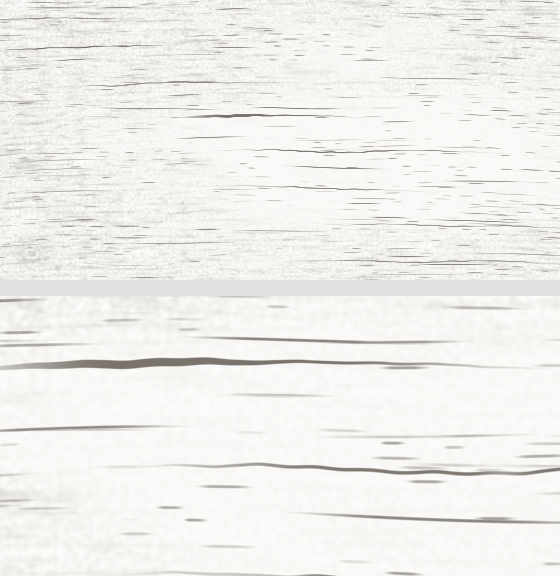
Top, the full canvas; bottom, a detail of the centre.
This texture is drawn by a WebGL 2 fragment shader. Its source:

```glsl
#version 300 es
precision highp float;

uniform vec2 u_resolution;
out vec4 fragColor;

float hash(vec2 p) {
    vec3 h = fract(p.xyx * 0.1031);
    h += dot(h, h.yzx + 33.33);
    return fract((h.x + h.y) * h.z);
}

float gradientDot(vec2 cell, vec2 offset) {
    float angle = 6.2832 * hash(cell);
    return dot(vec2(cos(angle), sin(angle)), offset);
}

float noise(vec2 p) {
    vec2 i = floor(p), f = p - i;
    vec2 u = f * f * f * (f * (f * 6.0 - 15.0) + 10.0);
    vec2 e = vec2(1.0, 0.0);
    return mix(mix(gradientDot(i, f), gradientDot(i + e, f - e), u.x),
               mix(gradientDot(i + e.yx, f - e.yx), gradientDot(i + 1.0, f - 1.0), u.x), u.y);
}

float fbm(vec2 p) {
    float sum = 0.0, amp = 1.0;
    for (int i = 0; i < 4; i++) {
        sum += amp * noise(p);
        p = p * 2.03 + 17.3;
        amp *= 0.5;
    }
    return sum;
}

// Tapered slit: t runs 0..1 along its length, d is the distance across
float slit(float t, float d, float width) {
    float taper = smoothstep(0.0, 0.3, t) * (1.0 - smoothstep(0.6, 1.0, t));
    float soft = max(0.0022, 0.7 / u_resolution.y);
    return taper * (1.0 - smoothstep(width * taper, width * taper + soft, abs(d)));
}

// One short slit per cell, with each row shifted at random
float shortCracks(vec2 p, vec2 cell, float density, float seed) {
    vec2 q = p / cell;
    q.x += 17.0 * hash(vec2(floor(q.y), seed));
    vec2 id = floor(q) + seed * 7.0, f = fract(q);
    float len = mix(0.35, 0.95, hash(id + 3.1));
    float start = (1.0 - len) * hash(id + 5.7);
    float across = (f.y - mix(0.3, 0.7, hash(id + 9.2))) * cell.y;
    float tilt = (hash(id + 12.4) - 0.5) * 0.04 * (f.x - 0.5) * cell.x;
    float present = smoothstep(0.0, 0.12, density - hash(id));
    return present * mix(0.3, 1.0, hash(id + 21.0)) * slit((f.x - start) / len, across + tilt, 0.0006);
}

// Long splits, one per band, starting further left towards the top
float longCracks(vec2 p) {
    float ink = 0.0;
    for (int i = 0; i < 8; i++) {
        float k = float(i), r = hash(vec2(k, 41.0));
        float y = 0.07 + 0.125 * k + 0.03 * (r - 0.5);
        float start = 1.2 - 1.4 * y + 0.4 * (hash(vec2(k, 8.0)) - 0.5);
        float len = mix(0.65, 1.3, hash(vec2(k, 23.0)));
        float wobble = 0.014 * noise(vec2(p.x * 3.0, k * 5.3)) + 0.004 * noise(vec2(p.x * 19.0, k * 3.7));
        float main = exp(-3.0 * (k - 4.0) * (k - 4.0));
        float width = 0.0008 + 0.0035 * main * (1.0 - smoothstep(0.35, 0.6, (p.x - start) / len));
        float broken = smoothstep(-0.4, 0.15, noise(vec2(p.x * 9.0, k * 7.9)));
        float line = slit((p.x - start) / len, p.y - y - wobble, width);
        ink = max(ink, line * mix(0.4 + 0.6 * main, 1.0, broken) * mix(0.65, 1.0, r));
    }
    return ink;
}

float knot(vec2 p, vec2 center, vec2 radius) {
    vec2 d = (p - center) / radius;
    float l = length(d) + 0.35 * noise(d * 2.0 + 4.0);
    float rings = 0.5 + 0.5 * sin(l * 15.0);
    return exp(-1.3 * l * l) * (0.035 + 0.09 * rings * rings);
}

void main() {
    vec2 p = gl_FragCoord.xy / u_resolution.y;

    // Grain bends gently across the board
    vec2 q = p;
    q.y -= 0.018 * sin(1.6 * p.x) - 0.009 + 0.018 * noise(p * vec2(1.5, 4.0));

    // Worn grey rim around a whiter painted area
    float reach = length((p - vec2(1.35, 0.45)) * vec2(0.85, 1.9));
    float grey = smoothstep(0.25, 1.1, reach + 0.45 * fbm(p * vec2(2.0, 5.0)));

    // Fine grain, speckle, flaked paint and faint brush bands
    float fine = noise(q * vec2(5.0, 85.0)) + 0.5 * noise(q * vec2(14.0, 120.0) + 31.0);
    float speck = noise(p * 117.0) + 0.6 * noise(p * vec2(70.0, 95.0) + 9.0);
    float flakes = smoothstep(0.12, 0.55, fbm(p * vec2(22.0, 48.0)));
    float bands = noise(p * vec2(17.0, 2.5)) * (1.0 - smoothstep(0.2, 0.9, p.x));
    float shade = 0.008 + 0.016 * speck + 0.008 * fine;
    shade += grey * (0.026 + 0.035 * fine + 0.05 * speck + 0.02 * bands);
    shade += grey * (0.07 * smoothstep(0.15, 0.6, fine) + 0.06 * flakes);
    shade += knot(p, vec2(0.11, 0.09), vec2(0.065, 0.05));
    shade += knot(p, vec2(0.19, 0.91), vec2(0.07, 0.02));

    // Cracks gather in loose patches
    float patches = 0.2 + 0.5 * fbm(q * vec2(1.6, 6.0) + 3.0) + 0.12 * smoothstep(1.0, 1.8, p.x);
    float ink = 0.65 * shortCracks(q, vec2(0.09, 0.014), patches, 1.0);
    ink = max(ink, 0.8 * shortCracks(q, vec2(0.22, 0.023), patches, 2.0));
    ink = max(ink, 0.85 * shortCracks(q, vec2(0.5, 0.037), patches + 0.05, 3.0));
    ink = max(ink, longCracks(q));

    vec3 color = vec3(0.985, 0.983, 0.975) - max(shade, 0.0) * vec3(1.0, 1.04, 1.09);
    color = mix(color, vec3(0.40, 0.37, 0.34), 0.9 * ink);
    fragColor = vec4(clamp(color, 0.0, 1.0), 1.0);
}
```
